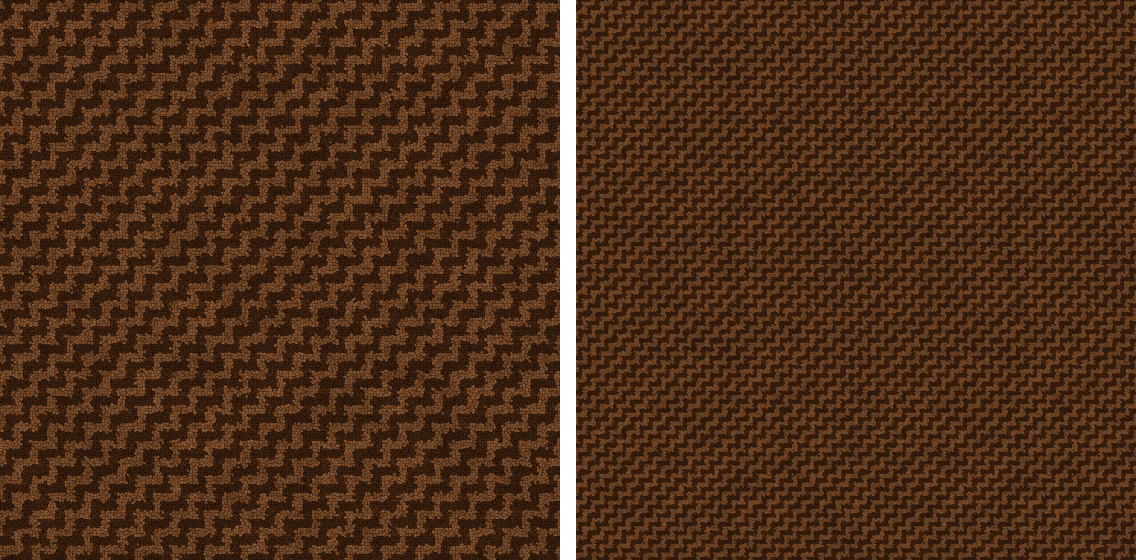
Left, the tile; right, the same tile 2 across and 2 down.
Write a three.js fragment shader that draws this pattern.

```glsl
// Tufted carpet in two browns: stepped stripes climb to the right, 16 across.
// Each step is a short upright and a flat tread, 32 steps up the canvas.
// Wrapped, jittered cells form the tufts; each takes its yarn at its centre.

varying vec2 vUv;

const float STEPS = 32.0;         // steps across and up, two per stripe
const float TUFTS = 192.0;        // tufts across and up
const float RISE_OFFSET = 0.08;   // vertical phase, in steps
const float UPRIGHT = 0.53;       // share of a step's height held by the upright
const float STRIPE_WIDTH = 0.5;   // width of an upright, in steps
const float TREAD_WIDTH = 1.5;    // width of a tread, in steps
const float FRAY = 0.16;          // raggedness of the stripe edges, in steps
const float JITTER = 0.8;         // scatter of the tuft centres
const float STRETCH = 1.35;       // length of a tuft against its width
const float LEAN = 1.5;           // random turn of the tufts, in radians
const float GAP_SHADE = 0.7;      // brightness between tufts
const float PATCHINESS = 0.14;    // broad change of brightness

const vec3 LIGHT_LOW = vec3(0.34, 0.18, 0.07);
const vec3 LIGHT_HIGH = vec3(0.54, 0.33, 0.18);
const vec3 LIGHT_PALE = vec3(0.52, 0.36, 0.24);
const vec3 DARK_LOW = vec3(0.15, 0.075, 0.03);
const vec3 DARK_HIGH = vec3(0.30, 0.165, 0.08);

float hash(vec2 p) {
  return fract(sin(dot(p, vec2(127.1, 311.7))) * 43758.5453);
}

// Value noise that wraps after n cells.
float wrappedNoise(vec2 uv, float n) {
  vec2 p = uv * n;
  vec2 i = floor(p);
  vec2 f = fract(p);
  f = f * f * (3.0 - 2.0 * f);
  vec2 a = mod(i, n);
  vec2 b = mod(i + 1.0, n);
  return mix(mix(hash(a), hash(vec2(b.x, a.y)), f.x),
             mix(hash(vec2(a.x, b.y)), hash(b), f.x), f.y);
}

// x: 1 on the light yarn, y: 1 where the yarn lies flat.
vec2 yarnAt(vec2 p) {
  float y = p.y - RISE_OFFSET + 0.25;
  float tread = step(UPRIGHT, fract(y));
  float x = mod(p.x - floor(y) + 0.25, 2.0);
  float light = 1.0 - step(mix(STRIPE_WIDTH, TREAD_WIDTH, tread), x);
  float flatYarn = 1.0 - abs(light - tread);
  return vec2(light, flatYarn);
}

void main() {
  vec2 p = vUv * TUFTS;
  vec2 base = floor(p);
  float nearest = 9.0;
  float second = 9.0;
  vec2 tuftId = vec2(0.0);
  vec2 yarn = vec2(0.0);

  // Nearest two tufts, each stretched along its yarn.
  for (int j = -1; j <= 1; j++) {
    for (int i = -1; i <= 1; i++) {
      vec2 cell = base + vec2(float(i), float(j));
      vec2 id = mod(cell, TUFTS);
      vec2 rnd = vec2(hash(id), hash(id + 37.3));
      vec2 center = cell + 0.5 + (rnd - 0.5) * JITTER;
      vec2 fray = (rnd.yx - 0.5) * FRAY;
      vec2 tuftYarn = yarnAt(center / TUFTS * STEPS + fray);

      float angle = (1.0 - tuftYarn.y) * 1.5708 + (hash(id + 71.9) - 0.5) * LEAN;
      vec2 along = vec2(cos(angle), sin(angle));
      vec2 d = p - center;
      float dist = length(vec2(dot(d, along) / STRETCH,
                               dot(d, vec2(-along.y, along.x))));
      if (dist < nearest) {
        second = nearest;
        nearest = dist;
        tuftId = id;
        yarn = tuftYarn;
      } else {
        second = min(second, dist);
      }
    }
  }

  // Rounded tufts of uneven brightness; flat dark yarn is smoother and deeper.
  float dome = 1.0 - smoothstep(0.0, 0.8, nearest);
  float shade = clamp(0.6 * dome + 0.5 * hash(tuftId + 13.7), 0.0, 1.0);
  float flatDark = yarn.y * (1.0 - yarn.x);
  shade = mix(shade, 0.36, 0.45 * flatDark);

  vec3 lightHigh = mix(LIGHT_HIGH, LIGHT_PALE, hash(tuftId + 5.1));
  vec3 color = mix(mix(DARK_LOW, DARK_HIGH, shade),
                   mix(LIGHT_LOW, lightHigh, shade), yarn.x);

  // Shadow between tufts and broad wear.
  color *= mix(GAP_SHADE, 1.0, smoothstep(0.0, 0.35, second - nearest));
  color *= 1.0 + PATCHINESS * (wrappedNoise(vUv, 24.0) - 0.5);
  gl_FragColor = vec4(color, 1.0);
}
```
